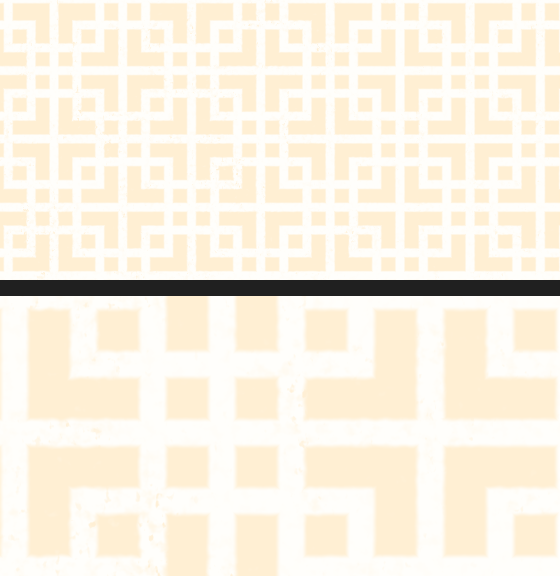
Top, the full canvas; bottom, a detail of the centre.
A WebGL 1 fragment shader for this pattern:

```glsl
precision highp float;
// Mirrored square fretwork of worn white bands on a cream ground.

uniform vec2 u_resolution;

const vec3 CREAM = vec3(1.0, 0.937, 0.828);
const vec3 WHITE = vec3(1.0, 0.996, 0.984);
const vec3 FLECK = vec3(1.0, 0.925, 0.80);

const vec2 PITCH = vec2(0.2479, 0.2441);   // tile size, canvas height = 1
const vec2 ORIGIN = vec2(0.1953, 0.0156);  // one crossing of full bands
const float HALF_BAND = 0.065;             // in tile units
const float THIRD = 1.0 / 3.0;

vec2 hashGradient(vec2 cell) {
  vec3 h = fract(cell.xyx * vec3(0.1031, 0.1030, 0.0973));
  h += dot(h, h.yzx + 33.33);
  float angle = 6.2832 * fract((h.x + h.y) * h.z);
  return vec2(cos(angle), sin(angle));
}

// Gradient noise, roughly -0.7 to 0.7
float gradientNoise(vec2 p) {
  vec2 i = floor(p);
  vec2 f = p - i;
  vec2 w = f * f * f * (f * (f * 6.0 - 15.0) + 10.0);
  vec2 e = vec2(1.0, 0.0);
  float a = dot(hashGradient(i), f);
  float b = dot(hashGradient(i + e), f - e);
  float c = dot(hashGradient(i + e.yx), f - e.yx);
  float d = dot(hashGradient(i + e.xx), f - e.xx);
  return mix(mix(a, b, w.x), mix(c, d, w.x), w.y);
}

float layeredNoise(vec2 p) {
  float sum = 0.0;
  float gain = 0.65;
  for (int k = 0; k < 3; k++) {
    sum += gain * gradientNoise(p);
    p = p * 2.03 + 17.3;
    gain *= 0.5;
  }
  return sum;
}

// Square-capped band along x = 1/3, from y = 1/3 upward
float armDistance(vec2 q) {
  return max(abs(q.x - THIRD), THIRD - q.y);
}

// Distance to the band centres; neighbouring tiles are mirrored
float fretDistance(vec2 t) {
  vec2 cell = floor(t);
  vec2 f = t - cell;
  if (mod(cell.x + cell.y, 2.0) > 0.5) f.x = 1.0 - f.x;
  vec2 g = 1.0 - f;
  vec2 edge = min(f, g);
  float arms = min(min(armDistance(f), armDistance(f.yx)),
                   min(armDistance(g), armDistance(g.yx)));
  return min(arms, min(edge.x, edge.y));
}

// Slightly uneven spacing, with the top row stretched
vec2 unevenSpacing(vec2 p) {
  p.x += 0.008 * sin(1.5708 * p.x);
  p.y -= 0.013 * smoothstep(0.92, 1.0, p.y);
  return p;
}

// Heavier wear in broad patches and along a few long cracks
float wearAmount(vec2 p) {
  float patches = smoothstep(-0.15, 0.4, layeredNoise(p * 5.0 + 3.7));
  float upright = smoothstep(0.2, 0.45, gradientNoise(p * vec2(17.0, 4.0) + 40.0));
  float level = smoothstep(0.25, 0.5, gradientNoise(p * vec2(5.0, 19.0) + 71.0));
  float side = mix(1.0, 0.65, smoothstep(0.9, 1.5, p.x));
  return clamp(0.15 + 0.55 * patches + 0.5 * max(upright, level), 0.0, 1.0) * side;
}

void main() {
  vec2 p = gl_FragCoord.xy / u_resolution * vec2(2.0, 1.0);
  float wear = wearAmount(p);

  // Bands with soft, faintly ragged edges
  vec2 tile = (unevenSpacing(p) - ORIGIN) / PITCH;
  float ragged = 0.016 * wear * gradientNoise(p * 75.0 + 9.0);
  float soft = max(0.016, 0.8 / (PITCH.y * u_resolution.y));
  float d = fretDistance(tile) + ragged;
  float band = 1.0 - smoothstep(HALF_BAND - soft, HALF_BAND + soft, d);

  // Pale mottling, then sparse flecks and cracks in the paint
  float mottle = smoothstep(-0.1, 0.5, layeredNoise(p * 60.0));
  float grain = layeredNoise(p * vec2(85.0, 62.0) + 25.0);
  float fleck = smoothstep(0.2, 0.45, grain + 0.16 * (wear - 0.5)) * wear;
  vec3 paint = mix(WHITE, CREAM, 0.5 * mottle * wear);
  paint = mix(paint, FLECK, 0.8 * fleck);

  // Thin traces of paint on the ground
  float trace = 0.2 * wear * smoothstep(0.25, 0.5, layeredNoise(p * 48.0 + 55.0));
  vec3 ground = mix(CREAM, WHITE, trace);

  gl_FragColor = vec4(mix(ground, paint, band), 1.0);
}
```
